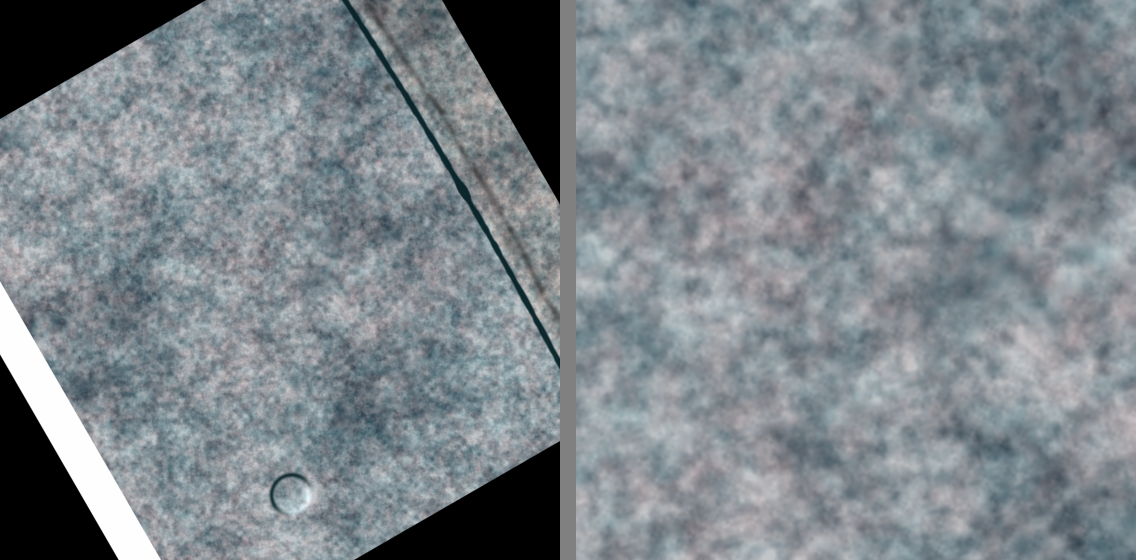
Left: the whole. Right: its middle third, enlarged.
Give the GLSL for this texture, as a three.js fragment shader.

```glsl
// A weathered blue-grey stone slab, turned by 30 degrees on black, with a white
// margin on one side, a dark seam, a dirt line and a small round dimple.
// Layered value noise gives the mottling; distance functions give the shapes.
varying vec2 vUv;

#define EDGE 0.0014            // softness of the outlines
#define BROAD_CONTRAST 1.0     // large clouds
#define BLOTCH_CONTRAST 1.05   // mid-sized blotches
#define GRAIN_CONTRAST 1.4     // fine grain
#define STAIN_DEPTH 0.42       // dark teal stains
#define TINT_AMOUNT 0.10       // warm and cool variation
#define SEAM_POS 1.046
#define SEAM_WIDTH 0.0048
#define DIMPLE_CENTRE vec2(0.521, 0.116)
#define DIMPLE_RADIUS 0.036

const vec3 SLATE = vec3(0.29, 0.35, 0.39);
const vec3 PALE_STONE = vec3(0.61, 0.64, 0.66);
const vec3 SEAM_TEAL = vec3(0.02, 0.13, 0.15);
const vec3 DIRT = vec3(0.23, 0.23, 0.23);

float hash(vec2 p) {
  vec3 h = fract(vec3(p.xyx) * 0.1031);
  h += dot(h, h.yzx + 33.33);
  return fract((h.x + h.y) * h.z);
}

float noise(vec2 p) {
  vec2 i = floor(p), f = fract(p);
  f = f * f * (3.0 - 2.0 * f);
  return mix(mix(hash(i), hash(i + vec2(1.0, 0.0)), f.x),
             mix(hash(i + vec2(0.0, 1.0)), hash(i + 1.0), f.x), f.y);
}

// Three octaves, each turned to hide the lattice; result is centred on zero.
float cloud(vec2 p) {
  float sum = 0.0, amp = 0.54;
  for (int k = 0; k < 3; k++) {
    sum += amp * (noise(p) - 0.5);
    p = mat2(1.6, 1.2, -1.2, 1.6) * p + 17.3;
    amp *= 0.55;
  }
  return sum;
}

// Soft round spot: 1 at the centre, fading out around the given size.
float spot(vec2 p, vec2 centre, vec2 size) {
  vec2 d = (p - centre) / size;
  return exp(-dot(d, d));
}

// Antialiased mask for lo < x < hi.
float span(float x, float lo, float hi) {
  return smoothstep(lo - EDGE, lo + EDGE, x) * (1.0 - smoothstep(hi - EDGE, hi + EDGE, x));
}

vec3 stone(vec2 p, vec2 q) {
  float broad = cloud(p * 5.0 + 3.0);
  float blotch = cloud(p * 27.0 + 41.0);
  float grain = cloud(p * 105.0 + 9.0);
  float streak = noise(q * vec2(4.0, 32.0)) - 0.5;
  float tone = 0.75 + BROAD_CONTRAST * broad + BLOTCH_CONTRAST * blotch
             + GRAIN_CONTRAST * grain + 0.12 * streak;

  // Stains cluster where the broad clouds are dark.
  float gate = smoothstep(0.06, -0.18, broad);
  tone -= STAIN_DEPTH * gate * smoothstep(0.02, 0.28, cloud(p * 38.0 + 77.0) + 0.4 * grain);

  // Worn patches: a dark trail by the dimple, a pale field above it.
  vec2 warped = q + 0.05 * vec2(blotch, cloud(p * 22.0));
  tone -= 0.40 * spot(warped, vec2(0.69, -0.08), vec2(0.04, 0.10));
  tone -= 0.22 * spot(warped, vec2(0.60, 0.32), vec2(0.20, 0.10));
  tone += 0.18 * spot(warped, vec2(0.76, 0.14), vec2(0.10, 0.13));
  tone -= 0.25 * spot(warped, vec2(0.34, -0.16), vec2(0.09, 0.16));
  tone += 0.28 * spot(p, DIMPLE_CENTRE, vec2(0.095));

  float tint = cloud(p * 62.0 + 120.0) + 0.6 * cloud(p * 9.0 + 55.0);
  vec3 col = mix(SLATE, PALE_STONE, clamp(tone, -0.5, 1.45));
  return col + TINT_AMOUNT * tint * vec3(1.0, -0.25, -0.35);
}

// Seam with a ragged edge, knots, and a brownish dirt line beside it.
vec3 addSeam(vec3 col, vec2 p, vec2 q) {
  float x = q.x - SEAM_POS + 0.06 * (q.y - 0.1) * (q.y - 0.1);
  float ragged = noise(q * vec2(60.0, 90.0));
  float knot = spot(q, vec2(1.047, 0.16), vec2(0.012, 0.015));
  float beyond = smoothstep(0.0, 0.012, x);
  col = mix(col, col * vec3(0.99, 0.95, 0.92), beyond);
  col += 0.07 * exp(-pow((x - 0.012) / 0.005, 2.0));

  float drift = 0.012 * (noise(vec2(q.y * 14.0, 2.0)) - 0.5);
  float dirt = exp(-pow((x - 0.033 - drift) / 0.006, 2.0)) * (0.2 + 0.65 * ragged);
  dirt = max(dirt, 0.8 * ragged * spot(q, vec2(1.077, 0.035), vec2(0.016, 0.022)));
  dirt = max(dirt, 0.7 * spot(q, vec2(1.021, 0.385), vec2(0.008)));
  col = mix(col, DIRT, dirt);

  float width = SEAM_WIDTH * (0.75 + 0.4 * ragged) + 0.006 * knot;
  return mix(col, SEAM_TEAL, 0.95 * (1.0 - smoothstep(width - 0.002, width + 0.0025, abs(x))));
}

// Dimple lit from the lower right: shaded rim above left, bright lip below right.
vec3 addDimple(vec3 col, vec2 p) {
  vec2 d = p - DIMPLE_CENTRE;
  float r = length(d);
  float facing = dot(d / max(r, 0.0001), vec2(-0.75, 0.66));
  float inside = 1.0 - smoothstep(-0.002, 0.002, r - DIMPLE_RADIUS);
  float shade = dot(d, vec2(-0.75, 0.66)) / DIMPLE_RADIUS;
  col = mix(col, col * vec3(0.90, 0.96, 0.97) - 0.09 * shade, inside);
  float rim = exp(-pow((r - DIMPLE_RADIUS) / 0.0042, 2.0));
  float lip = exp(-pow((r - DIMPLE_RADIUS + 0.006) / 0.005, 2.0));
  col = mix(col, SEAM_TEAL, 0.9 * rim * smoothstep(-0.75, 0.5, facing));
  return col + 0.17 * lip * smoothstep(0.2, -0.8, facing);
}

void main() {
  vec2 p = vUv;
  vec2 q = mat2(0.866, -0.5, 0.5, 0.866) * p;   // slab axes
  vec3 col = addDimple(addSeam(stone(p, q), p, q), p);
  col = mix(vec3(0.995), col, smoothstep(-EDGE, EDGE, q.x - 0.249));
  col *= span(q.x, 0.1835, 1.1835) * span(q.y, -0.316, 0.682);
  gl_FragColor = vec4(clamp(col, 0.0, 1.0), 1.0);
}
```
